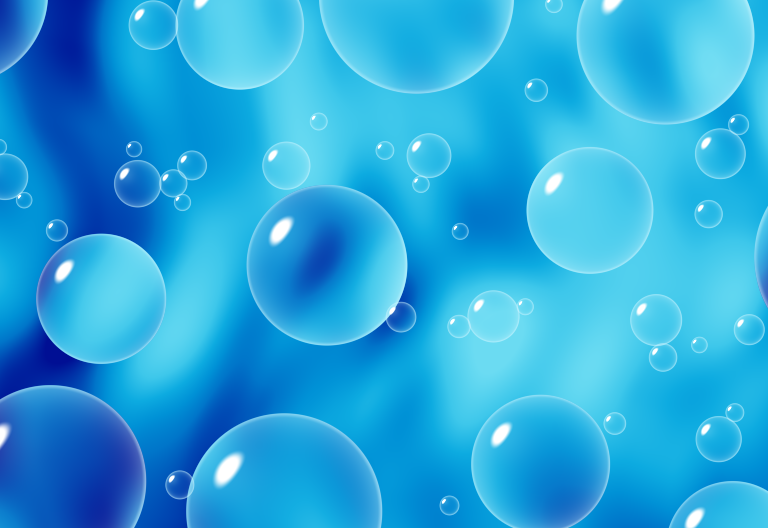
Write a Shadertoy shader that draws this background.

```glsl
// Glossy bubbles floating over a soft, blurred field of blue and cyan water.
// The water is stretched value noise through a colour ramp; the bubbles come from
// jittered cells, large ones acting as lenses and mid-sized ones carrying satellites.

float hash(vec2 p) {
    return fract(sin(dot(p, vec2(127.1, 311.7))) * 43758.5453);
}

float noise(vec2 p) {
    vec2 i = floor(p), f = fract(p);
    f = f * f * (3.0 - 2.0 * f);
    return mix(mix(hash(i), hash(i + vec2(1, 0)), f.x),
               mix(hash(i + vec2(0, 1)), hash(i + vec2(1, 1)), f.x), f.y);
}

float ramp(float a, float b, float x) {
    return clamp((x - a) / (b - a), 0.0, 1.0);
}

// Blurred water, features taller than wide
vec3 water(vec2 p) {
    p += 0.05 * vec2(sin(p.y * 7.0 + 1.0), sin(p.x * 6.0));
    vec2 q = mat2(0.99, 0.12, -0.12, 0.99) * p * vec2(5.2, 3.1);
    float n = 0.65 * noise(q + 3.7) + 0.35 * noise(q * 1.9 + 21.3);
    n = 0.455 + 1.2 * (n - 0.5);
    vec3 c = mix(vec3(0.0, 0.06, 0.58), vec3(0.0, 0.28, 0.70), ramp(0.08, 0.21, n));
    c = mix(c, vec3(0.0, 0.46, 0.79), ramp(0.21, 0.30, n));
    c = mix(c, vec3(0.0, 0.57, 0.84), ramp(0.30, 0.40, n));
    c = mix(c, vec3(0.05, 0.67, 0.88), ramp(0.40, 0.52, n));
    c = mix(c, vec3(0.24, 0.78, 0.92), ramp(0.52, 0.66, n));
    return mix(c, vec3(0.42, 0.86, 0.95), ramp(0.66, 0.88, n));
}

// Bubble of the cell holding p: centre and radius (zero when the cell is empty)
vec3 bubbleAt(vec2 p, float cell, float rMin, float rMax, float margin, float chance) {
    float row = floor(p.y / cell);
    float shift = hash(vec2(row, cell * 10.0)) * cell;
    vec2 id = vec2(floor((p.x + shift) / cell), row);
    vec2 key = id + cell * 37.0;
    float r = mix(rMin, rMax, hash(key + 5.3));
    vec2 jitter = 2.0 * vec2(hash(key + 11.9), hash(key + 17.1)) - 1.0;
    vec2 centre = (id + 0.5) * cell - vec2(shift, 0.0) + jitter * (0.5 * cell - r - margin);
    return vec3(centre, hash(key + 23.7) < chance ? r : 0.0);
}

vec3 largeBubble(vec2 p) {
    vec3 b = bubbleAt(p + vec2(0.2, 0.17), 0.46, 0.115, 0.205, 0.0, 0.95);
    return b - vec3(0.2, 0.17, 0.0);
}

// Empties a small bubble that would lie inside a large one
vec3 keepClear(vec3 b) {
    vec3 big = largeBubble(b.xy);
    b.z *= step(big.z + 0.5 * b.z, distance(b.xy, big.xy));
    return b;
}

float disc(vec2 p, vec3 b) {
    float aa = 0.7 / iResolution.y;
    return b.z > 0.0 ? smoothstep(aa, -aa, distance(p, b.xy) - b.z) : 0.0;
}

// Pale shell, thin rim and curved highlight
vec3 glass(vec3 color, vec2 p, vec3 b) {
    if (b.z <= 0.0) return color;
    vec2 q = (p - b.xy) / b.z;
    float d = length(q);
    float soft = clamp(0.004 / b.z, 0.05, 0.25);
    float side = 0.85 + 0.15 * dot(q, vec2(0.6, -0.5));
    float shell = 0.03 + 0.43 * side * pow(min(d, 1.0), 5.0);
    shell += 0.27 * smoothstep(1.0 - soft, 1.0, d);
    color = mix(color, vec3(0.80, 0.96, 1.0), shell * disc(p, b));

    // Smaller bubbles carry a relatively wider highlight
    float wide = 1.0 + 0.5 * smoothstep(0.09, 0.03, b.z);
    float angle = atan(q.y, q.x + 1e-5) - 2.5;
    float gloss = length(vec2((d - 0.72) / (0.10 * wide), angle / (0.29 * wide)));
    vec2 away = q - vec2(-0.50, 0.38);
    float glow = exp(-7.0 * dot(away, away));
    color = mix(color, vec3(0.70, 0.94, 1.0), 0.14 * wide * glow * disc(p, b));
    return mix(color, vec3(1.0), smoothstep(1.2, 0.6, gloss));
}

void mainImage(out vec4 fragColor, in vec2 fragCoord) {
    vec2 p = fragCoord / iResolution.y;

    // Large bubbles show a displaced piece of the water
    vec3 big = largeBubble(p);
    vec2 lens = big.xy + 0.95 * (p - big.xy) + big.z * vec2(0.9, -0.6);
    vec3 color = mix(water(p), water(lens), disc(p, big));
    color = glass(color, p, big);

    // Mid-sized bubbles with touching satellites
    vec3 mid = bubbleAt(p, 0.27, 0.040, 0.051, 0.052, 0.95);
    vec3 shown = keepClear(mid);
    color = glass(color, p, shown);
    for (float i = 0.0; i < 2.0; i++) {
        vec2 key = floor(mid.xy * 500.0) + i * 7.0;
        float r = mix(0.014, 0.028, hash(key));
        float a = 3.1416 * (i + 0.8 * hash(key + 3.1));
        vec2 centre = mid.xy + (mid.z + 0.85 * r) * vec2(cos(a), sin(a));
        float present = step(0.3, hash(key + 9.4)) * step(0.001, shown.z);
        color = glass(color, p, keepClear(vec3(centre, r * present)));
    }

    // Lone small bubbles
    color = glass(color, p, keepClear(bubbleAt(p, 0.16, 0.014, 0.030, 0.0, 0.42)));

    fragColor = vec4(color, 1.0);
}
```
